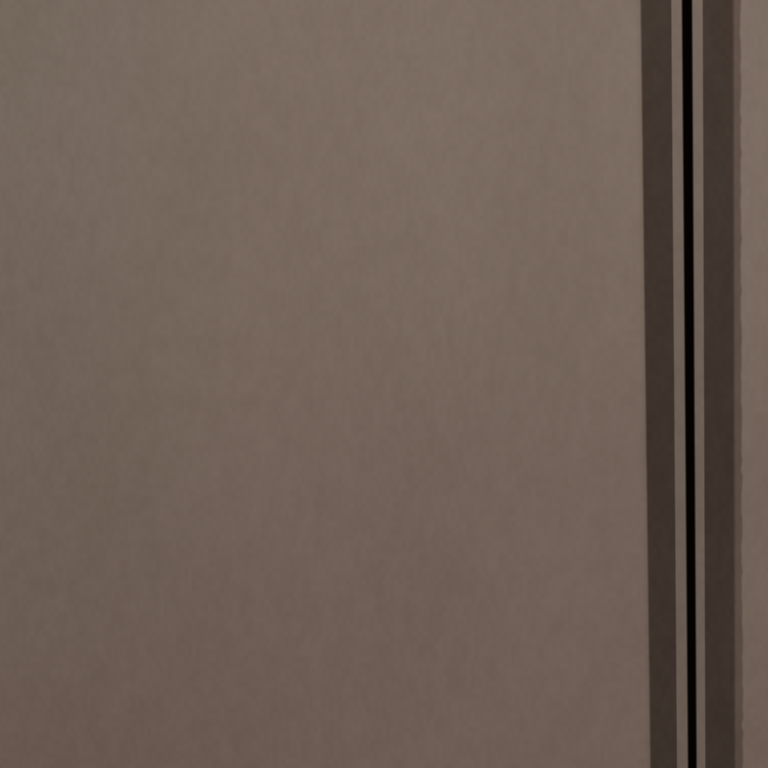
Reproduce this texture procedurally as a three.js fragment shader.

```glsl
// Matte brown cabinet panels split by a recessed vertical seam with a black gap.
varying vec2 vUv;

// Panel shading
const vec3 PANEL_TOP = vec3(0.482, 0.421, 0.380);
const vec3 PANEL_BOTTOM = vec3(0.413, 0.350, 0.314);
const vec3 CORNER_TINT = vec3(-0.022, -0.010, -0.012);
const float RIGHT_LIFT = 0.018;

// Seam colours
const vec3 BEVEL = vec3(0.250, 0.208, 0.180);
const vec3 LIP = vec3(0.435, 0.382, 0.342);
const vec3 GAP = vec3(0.018, 0.010, 0.008);
const vec3 RIM = vec3(0.365, 0.305, 0.270);

// Seam edges across the canvas: x at the bottom, x at the top
const vec2 BEVEL_L = vec2(0.8470, 0.8342);
const vec2 LIP_L = vec2(0.8815, 0.8740);
const vec2 GAP_L = vec2(0.8960, 0.8880);
const vec2 GAP_R = vec2(0.9070, 0.9010);
const vec2 LIP_R = vec2(0.9185, 0.9150);
const vec2 RIM_L = vec2(0.9570, 0.9550);
const vec2 RIM_R = vec2(0.9670, 0.9640);
const float SOFT = 0.0014;

// Surface grain
const vec2 FINE_GRAIN = vec2(190.0, 120.0);
const vec2 COARSE_GRAIN = vec2(75.0, 38.0);
const vec2 MOTTLE = vec2(7.0, 5.0);
const float GRAIN_AMOUNT = 0.022;
const float MOTTLE_AMOUNT = 0.012;

float hash(vec2 p) {
  vec3 q = fract(vec3(p.xyx) * 0.1031);
  q += dot(q, q.yzx + 33.33);
  return fract((q.x + q.y) * q.z);
}

float noise(vec2 p) {
  vec2 i = floor(p);
  vec2 f = fract(p);
  f = f * f * (3.0 - 2.0 * f);
  return mix(mix(hash(i), hash(i + vec2(1.0, 0.0)), f.x),
             mix(hash(i + vec2(0.0, 1.0)), hash(i + 1.0), f.x), f.y);
}

// Signed distance to the right of a slightly leaning edge
float rightOf(vec2 edge, vec2 p) {
  return p.x - mix(edge.x, edge.y, p.y);
}

float cover(vec2 edge, vec2 p, float soft) {
  return smoothstep(-soft, soft, rightOf(edge, p));
}

vec3 panelColor(vec2 p) {
  vec3 color = mix(PANEL_BOTTOM, PANEL_TOP, smoothstep(-0.15, 1.0, p.y));
  color += CORNER_TINT * (1.0 - smoothstep(0.0, 0.35, p.x)) * p.y;
  color += RIGHT_LIFT * (smoothstep(0.0, 0.75, p.x) - 0.5) * (1.0 - 0.6 * p.y);
  return color;
}

float grain(vec2 p) {
  float fine = noise(p * FINE_GRAIN) - 0.5;
  float coarse = noise(p * COARSE_GRAIN + 17.0) - 0.5;
  float mottle = noise(p * MOTTLE + 41.0) - 0.5;
  return GRAIN_AMOUNT * (0.6 * fine + 0.5 * coarse) + MOTTLE_AMOUNT * mottle;
}

void main() {
  vec2 p = vUv;
  vec3 panel = panelColor(p);
  float light = mix(0.92, 1.04, p.y);

  // Left panel with a faint shadow towards the bevel
  vec3 color = panel * (1.0 - 0.05 * cover(BEVEL_L - 0.004, p, 0.005));

  // Left bevel and lip, gap, right lip and bevel, painted left to right
  color = mix(color, BEVEL * light, cover(BEVEL_L, p, SOFT * 1.5));
  color = mix(color, LIP * light, cover(LIP_L, p, SOFT));
  color = mix(color, GAP, cover(GAP_L, p, SOFT * 1.4));
  color = mix(color, LIP * light, cover(GAP_R, p, SOFT * 1.4));
  color = mix(color, BEVEL * light, cover(LIP_R, p, SOFT));

  // Worn rim and the right panel
  color = mix(color, RIM * light, cover(RIM_L, p, SOFT * 2.0));
  float wear = (noise(vec2(3.0, p.y * 90.0)) - 0.5) * 0.002;
  color = mix(color, panel, cover(RIM_R + wear, p, SOFT * 1.5));

  // Grain fades inside the black gap
  float inGap = cover(GAP_L, p, SOFT) * (1.0 - cover(GAP_R, p, SOFT));
  color += grain(p) * (1.0 - inGap);
  gl_FragColor = vec4(color, 1.0);
}
```
